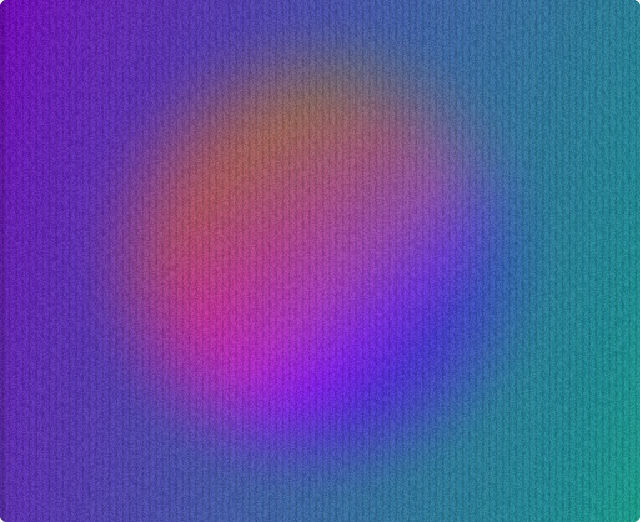
A Shadertoy shader for this background:

```glsl
float hash(vec2 p) {
    return fract(sin(dot(p, vec2(12.9898, 78.233))) * 43758.5453);
}

// Blend in the next colour between two positions
vec3 addStop(vec3 base, vec3 next, float from, float to, float t) {
    return mix(base, next, clamp((t - from) / (to - from), 0.0, 1.0));
}

vec3 backdropColor(float t) {
    vec3 c = vec3(0.46, 0.05, 0.74);
    c = addStop(c, vec3(0.41, 0.14, 0.72), 0.00, 0.10, t);
    c = addStop(c, vec3(0.33, 0.26, 0.69), 0.10, 0.31, t);
    c = addStop(c, vec3(0.27, 0.38, 0.66), 0.31, 0.50, t);
    c = addStop(c, vec3(0.20, 0.47, 0.62), 0.50, 0.70, t);
    c = addStop(c, vec3(0.13, 0.55, 0.58), 0.70, 0.90, t);
    return addStop(c, vec3(0.12, 0.62, 0.55), 0.90, 1.00, t);
}

// along runs to the lower right, across to the upper right
vec3 orbColor(float along, float across) {
    vec3 c = vec3(0.66, 0.36, 0.38);
    c = addStop(c, vec3(0.68, 0.28, 0.55), -0.22, -0.07, along);
    c = addStop(c, vec3(0.62, 0.25, 0.72), -0.07, 0.06, along);
    c = addStop(c, vec3(0.47, 0.19, 0.86), 0.06, 0.17, along);
    c = addStop(c, vec3(0.31, 0.20, 0.83), 0.17, 0.27, along);
    return c + across * vec3(-0.28, 0.32, -0.25);
}

float softDisc(vec2 p, float radius, float blur) {
    return 1.0 - smoothstep(radius - blur, radius + blur, length(p));
}

// Thin vertical lines, phase is the place of the line in its period
float pinstripe(float x, float count, float phase, float halfWidth, float aa) {
    float d = abs(fract(x * count - phase + 0.5) - 0.5);
    return 1.0 - smoothstep(halfWidth - aa, halfWidth + aa, d);
}

float roundedBox(vec2 p, vec2 halfSize, float radius) {
    vec2 q = abs(p) - halfSize + radius;
    return length(max(q, 0.0)) + min(max(q.x, q.y), 0.0) - radius;
}

void mainImage(out vec4 fragColor, in vec2 fragCoord) {
    vec2 uv = fragCoord / iResolution.xy;
    vec2 pos = fragCoord / iResolution.y;
    float aspect = iResolution.x / iResolution.y;
    float pixel = 1.0 / iResolution.y;

    // Tilted backdrop
    vec3 color = backdropColor((uv.x + 0.25 * (1.0 - uv.y)) / 1.25);

    // Blurred orb
    vec2 p = pos - vec2(0.497 * aspect, 0.509);
    float along = dot(p, vec2(0.7071, -0.7071));
    float across = dot(p, vec2(0.7071, 0.7071));
    color = mix(color, orbColor(along, across), softDisc(p, 0.35, 0.13));

    // Ribbed lines with uneven ink
    float stripeCount = 96.0;
    float stripeAA = 0.1 + 0.5 * stripeCount / iResolution.x;
    float ink = 0.10 + 0.08 * hash(floor(vec2(uv.x * stripeCount, pos.y * 209.0)));
    color *= 1.0 - ink * pinstripe(uv.x, stripeCount, 0.42, 0.1, stripeAA);

    // Fine grain
    float grain = hash(floor(pos * 418.0)) - 0.5;
    color += 0.09 * grain;

    // Shaded left rim and rounded corners
    color *= 1.0 - 0.12 * (1.0 - smoothstep(0.006, 0.011, uv.x));
    vec2 halfSize = vec2(0.5 * aspect, 0.5);
    float edge = roundedBox(pos - halfSize, halfSize, 0.012);
    color = mix(color, vec3(0.95), smoothstep(-0.5 * pixel, 0.5 * pixel, edge));

    fragColor = vec4(clamp(color, 0.0, 1.0), 1.0);
}
```
